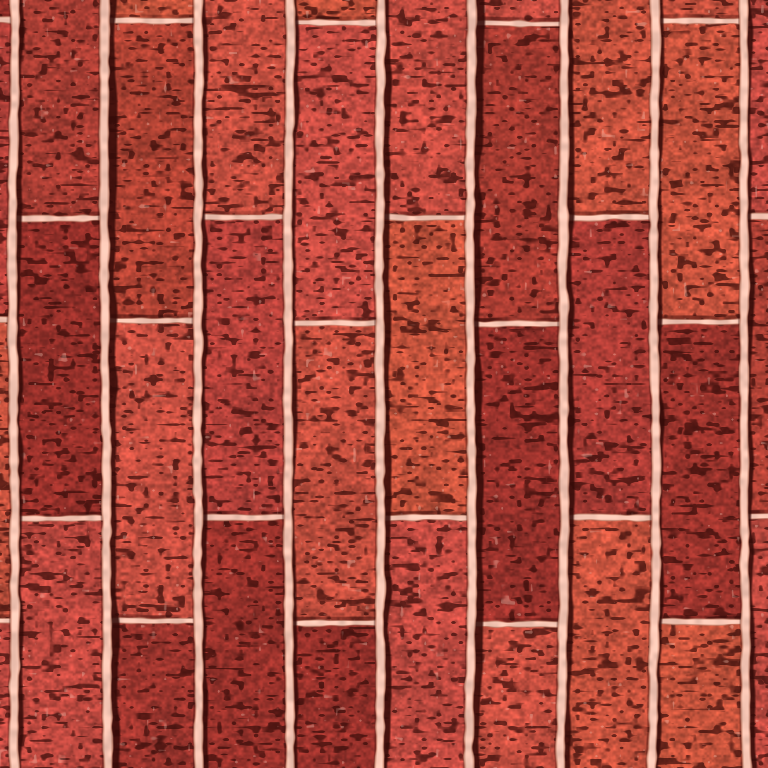
This texture is drawn by a Shadertoy shader. Its source:

```glsl
// Upright running-bond wall of worn red bricks with pale, shadowed mortar joints.

const vec2 BRICK_PITCH = vec2(0.119, 0.391);
const float FIRST_SEAM = 0.0185;
const float EVEN_JOINT = 0.3255;
const float ODD_JOINT = 0.1895;

const vec3 ORANGE_CLAY = vec3(0.78, 0.335, 0.235);
const vec3 ROSE_CLAY = vec3(0.76, 0.29, 0.26);
const vec3 DARK_CLAY = vec3(0.59, 0.19, 0.165);
const vec3 SHADOW = vec3(0.20, 0.04, 0.03);
const vec3 MORTAR = vec3(0.96, 0.77, 0.70);
const vec3 MORTAR_EDGE = vec3(0.68, 0.42, 0.33);

float hash(vec2 p) {
    vec3 q = fract(p.xyx * vec3(0.1031, 0.1030, 0.0973));
    q += dot(q, q.yzx + 33.33);
    return fract((q.x + q.y) * q.z);
}

float noise(vec2 p) {
    vec2 cell = floor(p), f = fract(p);
    f = f * f * (3.0 - 2.0 * f);
    return mix(mix(hash(cell), hash(cell + vec2(1, 0)), f.x),
               mix(hash(cell + vec2(0, 1)), hash(cell + vec2(1, 1)), f.x), f.y);
}

// Coverage of a band of given half width around zero distance.
float band(float dist, float halfWidth, float blur) {
    return 1.0 - smoothstep(halfWidth - blur, halfWidth + blur, abs(dist));
}

// Fired clay: tone per brick, broad blotches, fine grain and dark pits.
vec3 clay(vec2 p, vec2 id) {
    vec3 color = mix(ORANGE_CLAY, ROSE_CLAY, hash(id + 17.0));
    color = mix(color, DARK_CLAY, smoothstep(0.5, 0.95, hash(id + 41.0)));
    float blotch = noise(p * vec2(18.0, 26.0)) - 0.5;
    float grain = noise(p * vec2(150.0, 210.0) + 9.0) - 0.5;
    float dust = noise(p * 320.0 + 31.0) - 0.5;
    color *= 1.0 + 0.16 * blotch + 0.34 * grain + 0.2 * dust;
    float pits = smoothstep(0.68, 0.86, noise(p * vec2(105.0, 190.0) + 70.0));
    float cracks = smoothstep(0.80, 0.92, noise(p * vec2(48.0, 170.0) + 120.0));
    color = mix(color, SHADOW, 0.68 * max(pits, cracks));
    float flecks = smoothstep(0.88, 0.98, noise(p * 130.0 + 200.0));
    return mix(color, MORTAR, 0.35 * flecks);
}

// Mortar strip: bright core, browner rim, slight mottling.
vec3 mortar(vec2 p, float dist, float halfWidth) {
    float rim = smoothstep(0.45, 1.0, abs(dist) / halfWidth);
    float mottling = noise(p * 110.0 + 50.0) - 0.5;
    return mix(MORTAR, MORTAR_EDGE, 0.7 * rim) * (1.0 + 0.16 * mottling);
}

void mainImage(out vec4 fragColor, in vec2 fragCoord) {
    vec2 p = fragCoord / iResolution.xy;
    float blur = max(0.0013, 0.8 / iResolution.y);

    // Seams wander slightly from straight.
    float drift = 0.006 * (noise(p * vec2(9.0, 3.0) + 5.0) - 0.5);
    float ripple = 0.0025 * (noise(p * vec2(12.0, 38.0)) - 0.5);
    float across = (p.x + drift + ripple - FIRST_SEAM) / BRICK_PITCH.x;
    float column = floor(across);
    float fromLeft = (across - column) * BRICK_PITCH.x;
    float seam = floor(across + 0.5);
    float seamDist = (across - seam) * BRICK_PITCH.x;

    // Alternate columns are staggered, each a little uneven.
    float joint = mix(EVEN_JOINT, ODD_JOINT, mod(column, 2.0));
    joint += 0.006 * (hash(vec2(column, 3.0)) - 0.5);
    float waver = 0.0025 * (noise(p * vec2(30.0, 8.0) + 80.0) - 0.5);
    float along = (p.y + waver - joint) / BRICK_PITCH.y;
    float jointDist = (along - floor(along + 0.5)) * BRICK_PITCH.y;

    vec3 color = clay(p, vec2(column, floor(along)) + 20.0);

    // Cross joint with a patchy shadow along its upper edge.
    float jointWidth = 0.0040 + 0.0022 * (noise(p * 65.0 + 11.0) - 0.5);
    float jointShade = 0.75 * noise(p * vec2(45.0, 12.0) + 90.0);
    color = mix(color, SHADOW, jointShade * band(jointDist - 0.004, 0.0042, blur));
    color = mix(color, mortar(p, jointDist, jointWidth), band(jointDist, jointWidth, blur));

    // Deep shadow right of each seam; its depth differs per seam.
    float depth = mix(0.002, 0.007, hash(vec2(column + 7.0, 29.0)));
    depth += 0.005 * (noise(vec2(column * 7.0, p.y * 22.0)) - 0.3);
    float shade = band(fromLeft, 0.0062 + max(depth, 0.0), 1.5 * blur);
    color = mix(color, SHADOW, 0.88 * shade);
    color = mix(color, SHADOW, 0.4 * band(seamDist + 0.006, 0.0016, blur));

    // Long mortar seam.
    float seamWidth = 0.0060 + 0.0022 * (noise(p * vec2(20.0, 75.0) + 33.0) - 0.5);
    color = mix(color, mortar(p, seamDist, seamWidth), band(seamDist, seamWidth, blur));

    fragColor = vec4(clamp(color, 0.0, 1.0), 1.0);
}
```
